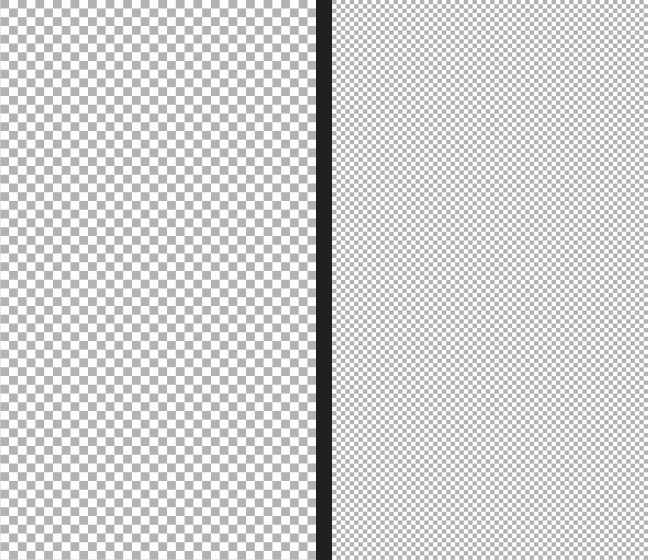
Left, the tile; right, the same tile 2 across and 2 down.
Reproduce this pattern procedurally as a Shadertoy shader.

```glsl
// Fine two-tone checkerboard of light and grey squares, 18 x 32 repeats.
// Each axis is a square wave averaged exactly over one pixel; the product of
// both waves picks the tone. Even cell counts make it tile without a seam.

#define CELLS vec2(36.0, 64.0)        // squares across and down
#define SHIFT vec2(0.031, 0.031)      // grid offset, in squares
#define LIGHT_TONE vec3(0.992)
#define GREY_TONE vec3(0.700, 0.700, 0.699)

// Integral of a square wave that is +1 on [0,1) and -1 on [1,2)
vec2 squareWaveIntegral(vec2 x) {
    return 1.0 - abs(mod(x, 2.0) - 1.0);
}

// Square wave box-filtered over the given width
vec2 smoothSquareWave(vec2 x, vec2 width) {
    vec2 halfWidth = 0.5 * width;
    return (squareWaveIntegral(x + halfWidth) - squareWaveIntegral(x - halfWidth)) / width;
}

void mainImage(out vec4 fragColor, in vec2 fragCoord) {
    // Position and pixel size, measured in squares
    vec2 pixelSize = CELLS / iResolution.xy;
    vec2 position = fragCoord * pixelSize - SHIFT;

    // Checker sign: +1 on light squares, -1 on grey ones
    vec2 wave = smoothSquareWave(position, pixelSize);
    float checker = wave.x * wave.y;

    fragColor = vec4(mix(GREY_TONE, LIGHT_TONE, 0.5 + 0.5 * checker), 1.0);
}
```
